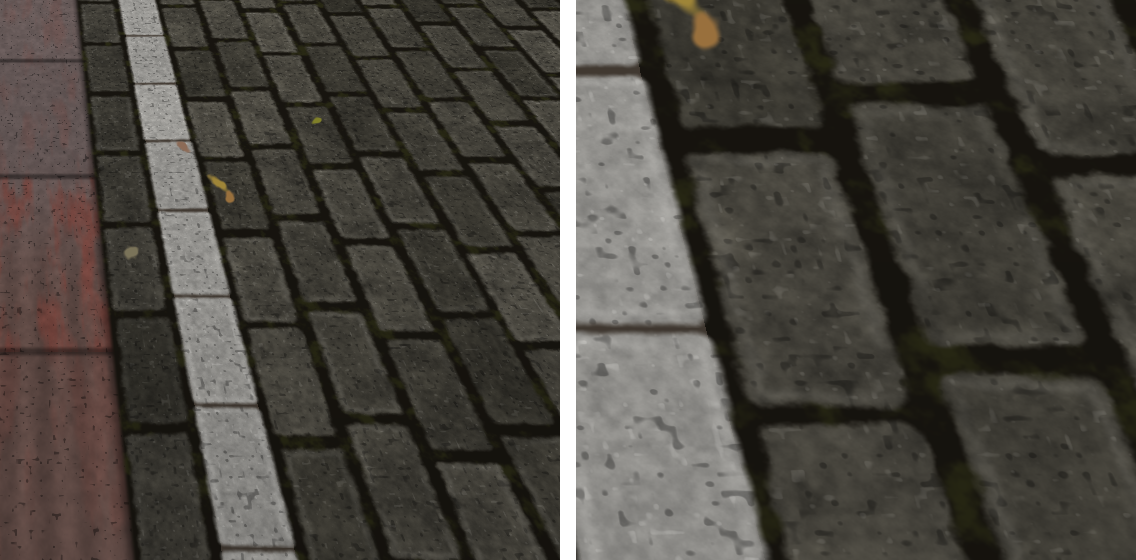
Left, the full canvas; right, a detail of the centre.
Reproduce this texture procedurally as a Shadertoy shader.

```glsl
float hash(vec2 p) {
    vec3 h = fract(p.xyx * 0.1031);
    h += dot(h, h.yzx + 33.33);
    return fract((h.x + h.y) * h.z);
}

float noise(vec2 p) {
    vec2 i = floor(p), f = fract(p);
    f = f * f * (3.0 - 2.0 * f);
    return mix(mix(hash(i), hash(i + vec2(1, 0)), f.x),
               mix(hash(i + vec2(0, 1)), hash(i + vec2(1, 1)), f.x), f.y);
}

float fbm(vec2 p) {
    float sum = 0.0, amp = 0.5;
    for (int i = 0; i < 4; i++) {
        sum += amp * noise(p);
        p = p * 2.03 + 17.3;
        amp *= 0.5;
    }
    return sum / 0.9375;
}

float roundedBox(vec2 p, vec2 halfSize, float radius) {
    vec2 e = abs(p) - halfSize + radius;
    return length(max(e, 0.0)) + min(max(e.x, e.y), 0.0) - radius;
}

// Soft ellipse for fallen leaves and pebbles
float speck(vec2 p, vec2 centre, vec2 radii, float angle) {
    float c = cos(angle), s = sin(angle);
    vec2 e = mat2(c, -s, s, c) * (p - centre) / radii;
    return 1.0 - smoothstep(0.6, 1.15, length(e) + 0.5 * (noise(p * 140.0) - 0.5));
}

// Smooth red tiles: ground.x is negative here, one tile spans two courses
vec3 redTiles(vec2 ground, float soft) {
    float along = ground.y - 7.85;
    float id = floor(along / 2.0);
    vec3 col = mix(vec3(0.36, 0.28, 0.26), vec3(0.40, 0.35, 0.345), smoothstep(8.0, 10.5, ground.y));
    col *= 0.95 + 0.1 * hash(vec2(id, 4.0));

    // Raised ribs fade with distance
    float rib = cos(6.2832 * (ground.x + 0.29) / 0.5);
    col *= 1.0 + 0.09 * rib * (1.0 - smoothstep(7.8, 10.5, ground.y));

    // Red stains, strongest on one tile
    float stain = smoothstep(0.45, 0.75, fbm(ground * vec2(4.0, 1.6) + 3.0));
    col = mix(col, vec3(0.47, 0.25, 0.22), stain * (id == 0.0 ? 0.75 : 0.22));
    col *= 0.88 + 0.24 * fbm(ground * vec2(9.0, 14.0));
    col *= 1.0 - 0.35 * smoothstep(0.8, 0.95, noise(ground * vec2(22.0, 40.0)));

    float joint = abs(mod(along + 1.0, 2.0) - 1.0);
    col *= 1.0 - 0.4 * (1.0 - smoothstep(0.008, 0.02 + soft, joint));
    return col * (1.0 - 0.35 * smoothstep(-0.14, 0.0, ground.x));
}

// Staggered columns of blocks, the second column painted pale
vec3 blocks(vec2 ground, float soft) {
    float column = max(floor(ground.x), 0.0);
    bool pale = column == 1.0;
    float stagger = mod(column, 2.0) * 2.0 - 1.0;
    float shift = 0.32 - 0.05 * column + stagger * (column > 7.0 ? 0.25 : 0.12);
    float course = ground.y - shift;
    vec2 id = vec2(column, floor(course));
    float tone = hash(id + 7.0), wear = hash(id + 31.0);

    // Block outline with chipped edges and slight misplacement
    vec2 local = vec2(ground.x - column - 0.5, (fract(course) - 0.5) * 2.0);
    local += (vec2(tone, wear) - 0.5) * (pale ? 0.01 : 0.05);
    local.y += local.x * (wear - 0.5) * 0.06;
    vec2 halfSize = pale ? vec2(0.455, 0.965) : vec2(0.415, 0.915);
    float dist = roundedBox(local, halfSize, 0.07);
    dist += (fbm(ground * vec2(8.0, 16.0)) - 0.5) * (pale ? 0.04 : 0.09);

    // Gritty surface
    float grain = fbm(ground * vec2(14.0, 26.0));
    float patches = fbm(ground * vec2(2.5, 5.0) + tone * 9.0);
    vec3 col = mix(vec3(0.145, 0.14, 0.115), vec3(0.285, 0.275, 0.245), 0.15 + 0.85 * sqrt(tone));
    if (column == 0.0) col *= 0.85;
    if (pale) col = vec3(0.58, 0.575, 0.56) * (0.94 + 0.1 * tone);
    col *= pale ? 0.85 + 0.3 * grain : 0.55 + 0.45 * grain + 0.45 * patches;
    float pits = smoothstep(0.74, 0.92, noise(ground * vec2(17.0, 34.0)));
    col *= 1.0 - 0.28 * pits;
    col += 0.07 * smoothstep(0.8, 0.97, noise(ground * vec2(21.0, 38.0) + 50.0));

    // Worn rim catches light
    float rim = exp(-pow((dist + 0.07) / 0.04, 2.0));
    col += rim * (0.01 + 0.05 * wear) * smoothstep(0.3, 0.6, patches + 0.1);

    // Dark joints with earth and moss
    vec3 joint = mix(vec3(0.085, 0.075, 0.055), vec3(0.15, 0.15, 0.075),
                     smoothstep(0.5, 0.8, fbm(ground * vec2(5.0, 9.0) + 20.0)));
    if (pale && abs(local.x) < 0.44) joint = vec3(0.25, 0.22, 0.19);
    return mix(col, joint, smoothstep(-soft, soft, dist));
}

void mainImage(out vec4 fragColor, in vec2 fragCoord) {
    vec2 p = fragCoord / iResolution.xy;

    // Perspective: columns meet at a vanishing point above the canvas
    vec2 q = vec2(p.x - 0.043, 1.911 - p.y);
    vec2 ground = vec2((q.x / q.y - 0.103) / 0.0785, 12.08 / q.y);
    float soft = 0.025 + 1.0 / (iResolution.y * q.y * 0.0785);

    vec3 paving = blocks(ground, soft) * mix(0.9, 1.08, p.y);
    vec3 col = mix(redTiles(ground, soft), paving, smoothstep(-soft, soft, ground.x));

    // Fallen leaves and a pebble
    col = mix(col, vec3(0.62, 0.52, 0.22), speck(p, vec2(0.391, 0.673), vec2(0.024, 0.008), -0.65));
    col = mix(col, vec3(0.60, 0.44, 0.24), speck(p, vec2(0.411, 0.648), vec2(0.009, 0.013), 0.2));
    col = mix(col, vec3(0.50, 0.50, 0.16), speck(p, vec2(0.565, 0.784), vec2(0.010, 0.006), 0.4));
    col = mix(col, vec3(0.55, 0.42, 0.34), speck(p, vec2(0.327, 0.739), vec2(0.015, 0.007), -0.6));
    col = mix(col, vec3(0.48, 0.45, 0.35), speck(p, vec2(0.234, 0.549), vec2(0.014, 0.012), 0.0));
    fragColor = vec4(col, 1.0);
}
```
